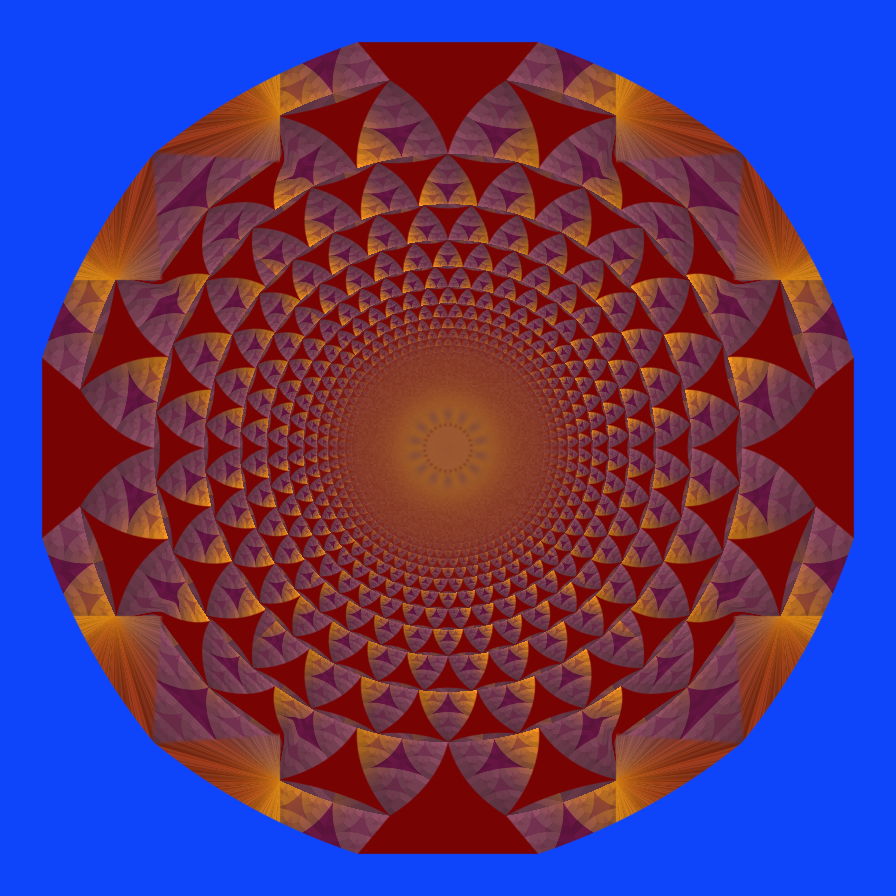
Reproduce this pattern procedurally as a three.js fragment shader.

```glsl
#define HALF_SIZE 0.453
#define RING_STEP 0.285
#define FIRST_RING_END 1.38
#define ARC_BEND 0.5
#define SOFTNESS 0.009
#define BLUE vec3(0.06, 0.27, 0.98)
#define DARK_RED vec3(0.47, 0.01, 0.01)
#define GOLD vec3(0.75, 0.45, 0.10)
#define LILAC vec3(0.46, 0.25, 0.32)
#define PLUM vec3(0.37, 0.06, 0.24)
#define RUST vec3(0.53, 0.23, 0.16)

varying vec2 vUv;

const float TAU = 6.2831853;

float hash(vec2 p) {
  return fract(sin(dot(p, vec2(127.1, 311.7))) * 43758.5);
}

float streakNoise(float x) {
  float i = floor(x);
  return mix(hash(vec2(i, 3.0)), hash(vec2(i + 1.0, 3.0)), smoothstep(0.0, 1.0, fract(x)));
}

// Positive inside a triangle with inward bent sides, from barycentric weights
float bentTriangle(vec3 b) {
  vec3 c = max(b, 0.0);
  vec3 d = b - ARC_BEND * c.yzx * c.zxy;
  return min(d.x, min(d.y, d.z));
}

// Gold to lilac petal with nested plum triangles
vec3 petalColor(vec3 b, float gold, float soft) {
  vec3 color = mix(LILAC, GOLD, smoothstep(0.2, 0.95, gold));
  float strength = 0.9;
  for (int level = 0; level < 4; level++) {
    float inside = smoothstep(-soft, soft, bentTriangle(1.0 - 2.0 * b));
    color = mix(color, PLUM, inside * strength);
    vec3 corner = step(b.yzx, b) * step(b.zxy, b);
    color *= 1.0 + 0.07 * (corner.y - corner.x);
    b = 2.0 * b - corner;
    soft *= 2.0;
    strength *= 0.4;
  }
  return color;
}

// Rays that spread from the outer gold tips
vec3 fanColor(vec2 ray) {
  float angle = atan(ray.y, ray.x);
  vec3 color = mix(vec3(0.54, 0.19, 0.10), GOLD, smoothstep(0.3, 1.5, angle));
  color = mix(LILAC, color, smoothstep(-1.1, -0.25, angle));
  color *= 0.85 + 0.3 * streakNoise(angle * 34.0);
  color += 0.08 * (streakNoise(angle * 90.0) - 0.5);
  return mix(color, vec3(0.9, 0.56, 0.06), 0.8 * exp(-length(ray) * 32.0));
}

// Fine grain, glow and rosette in the middle
vec3 centerColor(float r, float angle, vec2 p) {
  vec3 color = RUST + 0.045 * (hash(floor(p * 512.0)) - 0.5);
  color = mix(color, vec3(0.64, 0.38, 0.15), 0.85 * exp(-pow((r - 0.035) / 0.033, 2.0)));
  float lobes = 0.5 + 0.5 * cos(angle * 14.0);
  float lobeBand = exp(-pow((r - 0.037) / 0.008, 2.0));
  color = mix(color, vec3(0.48, 0.28, 0.25), lobeBand * lobes * 0.65);
  float disc = 1.0 - smoothstep(0.022, 0.027, r);
  color = mix(color, vec3(0.61, 0.35, 0.20), disc * 0.8);
  float dots = exp(-pow((r - 0.026) / 0.002, 2.0)) * (0.5 - 0.5 * cos(angle * 28.0));
  return mix(color, vec3(0.48, 0.20, 0.16), dots * 0.6);
}

void main() {
  vec2 p = vUv - 0.5;
  float r = max(length(p), 0.0005);
  float angle = atan(p.x, p.y);
  vec2 mirrored = abs(p);
  vec2 q = vec2(min(mirrored.x, mirrored.y), max(mirrored.x, mirrored.y));
  float fold = degrees(atan(q.x, q.y));

  // Inverted radius makes the rings evenly spaced
  float w = HALF_SIZE / r;
  float soft = SOFTNESS * w * w;
  float diagonal = smoothstep(27.0, 30.0, fold);
  float base = mix(1.09, 1.2, diagonal);
  float ring = 0.0;
  float t = (w - base) / (FIRST_RING_END - base);
  if (w > FIRST_RING_END) {
    float depth = (w - FIRST_RING_END) / RING_STEP;
    ring = 1.0 + floor(depth);
    t = fract(depth);
  }
  float count = 20.0 + 6.0 * ring;
  float u = fract(angle / TAU * count + 0.5 + 0.5 * mod(ring, 2.0)) - 0.5;

  // Petals fill the gaps between the red triangles
  float v = u - (u < 0.0 ? -0.5 : 0.5);
  float turn = (p.x * p.y < 0.0 ? -1.0 : 1.0) * (mirrored.x < mirrored.y ? 1.0 : -1.0);
  float petalT = t;
  if (t < 0.0) {
    v = mix((fold - 18.0) / 20.0, (fold - 45.0) / 29.0, diagonal);
    petalT = 1.0 + (w - base) / mix(RING_STEP, 0.23, diagonal);
    turn = 1.0;
  }
  vec3 petal = vec3(1.0 - petalT, 0.5 * petalT - v, 0.5 * petalT + v);
  vec3 color = petalColor(petal, 0.5 * petalT + v * turn, soft);

  // Red triangles point inward; those on the axes reach the rim
  vec3 red = vec3(t, 0.5 * (1.0 - t) - u, 0.5 * (1.0 - t) + u);
  float redShape = bentTriangle(red);
  if (ring < 0.5 && fold < 18.0) {
    float x = fold / 18.0;
    float side = 0.5 * (1.0 - t) - x;
    float wedge = side - ARC_BEND * max(t, 0.0) * (0.5 * (1.0 - t) + x);
    redShape = max(redShape, wedge);
  }
  color = mix(color, DARK_RED, smoothstep(-soft, soft, redShape));

  // Fans near the diagonals
  float fan = smoothstep(-0.001, 0.001, q.x - 0.1875);
  fan *= smoothstep(-0.003, 0.003, q.y - 0.32 - 0.07 * (q.x - 0.19));
  color = mix(color, fanColor(q - vec2(0.1875, 0.372)), fan);

  color = mix(color, centerColor(r, angle, p), smoothstep(2.5, 4.8, w));

  // Rounded rim with four flat sides
  float rim = 0.4575 + 0.007 * pow(abs(fold - 28.5) / 16.5, 2.0);
  float outside = max(r - rim, q.y - HALF_SIZE);
  color = mix(color, BLUE, smoothstep(-0.001, 0.001, outside));
  gl_FragColor = vec4(color, 1.0);
}
```
